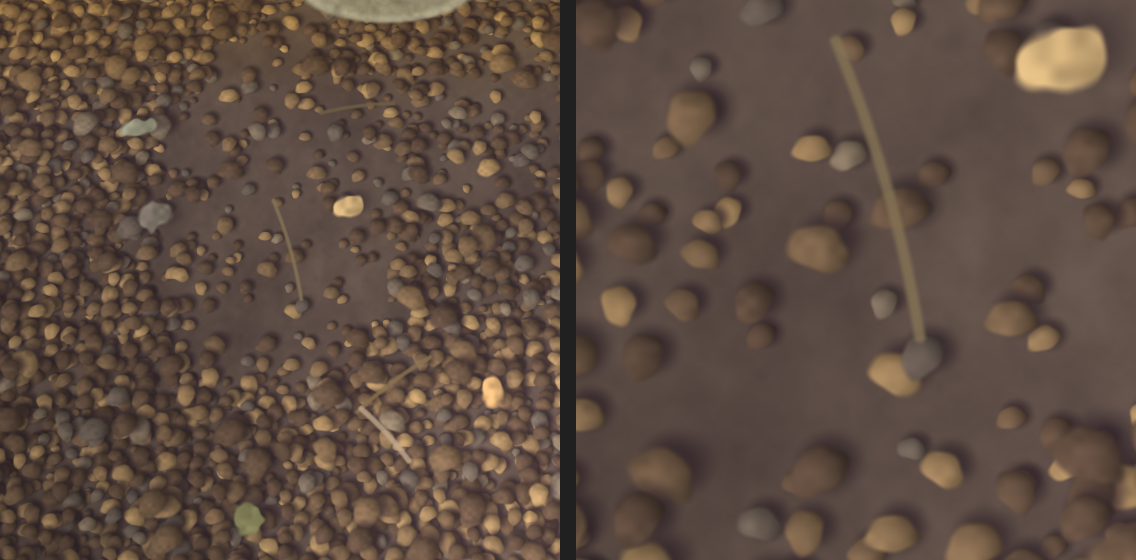
Left, the full canvas; right, a detail of the centre.
Write a Shadertoy shader that draws this texture.

```glsl
float hash(vec2 p) {
    return fract(sin(dot(p, vec2(127.1, 311.7))) * 43758.5453);
}

float noise(vec2 p) {
    vec2 i = floor(p), f = fract(p);
    f *= f * (3.0 - 2.0 * f);
    return mix(mix(hash(i), hash(i + vec2(1, 0)), f.x),
               mix(hash(i + vec2(0, 1)), hash(i + vec2(1, 1)), f.x), f.y);
}

float fbm(vec2 p) {
    float sum = 0.0, gain = 0.5;
    for (int i = 0; i < 4; i++) {
        sum += gain * noise(p);
        p = p * 2.03 + 17.0;
        gain *= 0.5;
    }
    return sum;
}

mat2 rotate(float a) {
    return mat2(cos(a), -sin(a), sin(a), cos(a));
}

// Perspective: stones shrink toward the top
vec2 toGround(vec2 uv) {
    return vec2(uv.x - 0.5, uv.y) * (1.0 + 0.25 * uv.y);
}

vec2 toCanvas(vec2 g) {
    float y = 2.0 * (sqrt(max(1.0 + g.y, 0.0)) - 1.0);
    return vec2(g.x / (1.0 + 0.25 * y) + 0.5, y);
}

// Gravel density: low on the bare soil patches
float gravelCover(vec2 uv) {
    float wobble = 0.35 * (noise(uv * 9.0) - 0.5);
    float middle = length(rotate(-0.12) * (uv - vec2(0.50, 0.64)) / vec2(0.23, 0.34));
    float right = length((uv - vec2(0.87, 0.76)) / vec2(0.20, 0.17));
    float cover = smoothstep(0.75, 1.15, middle + wobble);
    cover *= mix(0.3, 1.0, smoothstep(0.6, 1.2, right + wobble));
    float sparse = smoothstep(0.55, 0.7, uv.x) * smoothstep(0.4, 0.5, uv.y);
    return cover * (1.0 - 0.4 * sparse * smoothstep(0.95, 0.8, uv.y));
}

// Painted from upper right to lower left, so shadows fall on earlier stones
void addStones(inout vec3 color, vec2 ground, float cell, float seed, float share, float stray) {
    vec2 id = floor(ground / cell);
    for (int j = 1; j >= -1; j--)
    for (int i = 1; i >= -1; i--) {
        vec2 c = id + vec2(i, j), key = c + seed;
        vec2 jitter = vec2(hash(key), hash(key + 31.7)) - 0.5;
        vec2 center = (c + 0.5 + 0.7 * jitter) * cell;
        float cover = gravelCover(toCanvas(center));
        if (hash(key + 57.3) > mix(stray, share, cover)) continue;

        float size = hash(key + 71.9), tone = hash(key + 93.1), turn = 6.283 * hash(key + 11.3);
        float radius = cell * mix(0.33, 0.53, size);
        vec2 d = (ground - center) / radius;
        vec2 e = rotate(turn) * d * vec2(0.86, 1.14);
        float angle = atan(e.y, e.x + 1e-5);
        float r = length(e) * (1.0 + 0.06 * sin(3.0 * angle + turn) + 0.04 * sin(5.0 * angle));

        float shadow = 1.0 - smoothstep(0.45, 1.45, length(d - vec2(0.42, 0.34)));
        color = mix(color, vec3(0.19, 0.14, 0.16), 0.72 * shadow);

        vec3 stone = mix(vec3(0.37, 0.29, 0.24), vec3(0.68, 0.55, 0.38), tone * tone);
        stone = mix(stone, vec3(0.43, 0.40, 0.38), 0.6 * step(0.86, hash(key + 5.1)));
        float light = 1.02 - 0.27 * dot(d, vec2(0.75, 0.5)) - 0.2 * dot(d, d);
        stone *= max(light, 0.4) * (0.92 + 0.16 * noise(ground * 130.0));
        color = mix(color, stone, 1.0 - smoothstep(0.78, 1.1, r));
    }
}

// Thin bent stalk from a to b
void addStraw(inout vec3 color, vec2 uv, vec2 a, vec2 b, float width, vec3 tint) {
    vec2 ab = b - a;
    float t = clamp(dot(uv - a, ab) / dot(ab, ab), 0.0, 1.0);
    vec2 bend = vec2(-ab.y, ab.x) * 0.12 * t * (1.0 - t);
    float d = length(uv - a - ab * t - bend);
    color = mix(color, tint, 0.8 * (1.0 - smoothstep(0.3 * width, width + 0.002, d)));
}

// Flat ragged fragment
void addChip(inout vec3 color, vec2 uv, vec2 center, vec2 size, float turn, vec3 tint) {
    vec2 d = rotate(turn) * (uv - center) / size;
    float r = length(d) + 0.5 * (noise(uv * 70.0) - 0.5);
    float shadow = 1.0 - smoothstep(0.6, 1.5, length((uv - center) / size - 0.4));
    color = mix(color, vec3(0.22, 0.17, 0.18), 0.5 * shadow);
    tint *= 0.85 + 0.25 * noise(uv * 90.0) - 0.1 * d.x;
    color = mix(color, tint, 1.0 - smoothstep(0.75, 1.1, r));
}

void mainImage(out vec4 fragColor, in vec2 fragCoord) {
    vec2 uv = fragCoord / iResolution.y;
    vec2 ground = toGround(uv);

    // Soil
    vec3 color = mix(vec3(0.31, 0.25, 0.235), vec3(0.42, 0.355, 0.315), fbm(uv * vec2(14.0, 10.0)));
    color *= 0.93 + 0.14 * fbm(uv * 70.0);

    // Gravel
    addStones(color, ground, 0.024, 3.0, 0.6, 0.10);
    addStones(color, ground, 0.040, 19.0, 0.95, 0.10);
    addStones(color, ground + 0.017, 0.038, 47.0, 0.8, 0.14);
    addStones(color, ground, 0.056, 83.0, 0.22, 0.05);

    // Fragments and straw
    addChip(color, uv, vec2(0.245, 0.772), vec2(0.034, 0.015), 0.2, vec3(0.58, 0.57, 0.48));
    addChip(color, uv, vec2(0.277, 0.613), vec2(0.031, 0.024), 0.4, vec3(0.51, 0.47, 0.42));
    addChip(color, uv, vec2(0.443, 0.073), vec2(0.026, 0.030), 0.3, vec3(0.52, 0.51, 0.35));
    addChip(color, uv, vec2(0.622, 0.632), vec2(0.027, 0.020), 0.2, vec3(0.80, 0.67, 0.47));
    addChip(color, uv, vec2(0.879, 0.303), vec2(0.021, 0.030), 0.1, vec3(0.79, 0.62, 0.42));
    addStraw(color, uv, vec2(0.488, 0.642), vec2(0.538, 0.466), 0.0035, vec3(0.52, 0.45, 0.33));
    addStraw(color, uv, vec2(0.573, 0.798), vec2(0.703, 0.815), 0.003, vec3(0.43, 0.37, 0.27));
    addStraw(color, uv, vec2(0.638, 0.264), vec2(0.768, 0.362), 0.004, vec3(0.48, 0.40, 0.28));
    addStraw(color, uv, vec2(0.645, 0.270), vec2(0.730, 0.177), 0.006, vec3(0.68, 0.59, 0.49));

    // Uneven daylight: dim lower left, warm lower right
    float sun = smoothstep(0.35, 0.95, uv.x) * smoothstep(0.6, 0.2, uv.y);
    float dim = smoothstep(0.6, 0.0, uv.x) * smoothstep(0.8, 0.1, uv.y);
    color *= 1.0 + 0.24 * sun - 0.16 * dim;
    color *= mix(vec3(1.0), vec3(1.06, 1.02, 0.86), smoothstep(0.75, 1.0, uv.y));

    // Glassy rim at the top edge
    float disc = length((uv - vec2(0.69, 1.03)) / vec2(0.165, 0.072));
    vec3 glass = mix(vec3(0.43, 0.40, 0.31), vec3(0.72, 0.69, 0.56), fbm(uv * 45.0));
    glass += 0.10 * smoothstep(0.15, 0.0, abs(disc - 0.88));
    color = mix(color, glass, 0.9 * (1.0 - smoothstep(0.93, 1.04, disc)));

    fragColor = vec4(color, 1.0);
}
```
